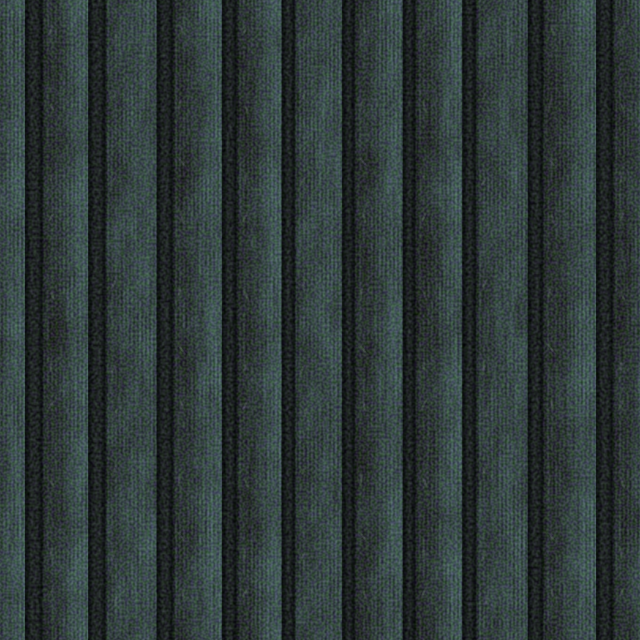
Reproduce this texture procedurally as a Shadertoy shader.

```glsl
// Ten dark teal vertical slats with uneven spacing, parted by black speckled grooves.
// Each slat is a shaded profile with fine ribs; gradient noise adds stains and grain.
// Stains and small scuffs recur every three slats and at a fixed vertical period.

const float PITCH = 0.0991;          // mean distance between grooves
const float FIRST_GROOVE = 0.0391;   // left side of groove 0
const float GROOVE_WIDTH = 0.0226;
const float GROOVE_VARIATION = 0.0040;
const float RIB_COUNT = 160.0;       // fine lines across the canvas
const float WEAR_PERIOD = 0.293;     // vertical repeat of the wear
const int WEAR_CELLS = 4;            // noise cells in one wear period
const int SCUFFS = 3;                // scuffs per slat and period
const float GRAIN = 0.125;
const float TAU = 6.2831853;

const vec3 GROOVE_EDGE = vec3(0.058, 0.074, 0.075);
const vec3 GROOVE_FLOOR = vec3(0.128, 0.148, 0.147);
const vec3 SLAT_SHADE = vec3(0.165, 0.194, 0.190);
const vec3 SLAT_LIGHT = vec3(0.244, 0.316, 0.312);
const vec3 SCUFF_COLOR = vec3(0.35, 0.39, 0.38);
const vec3 TINT_SHIFT = vec3(0.016, -0.050, 0.072);  // green to violet-blue

uint hash(uvec2 q) {
    uint h = q.x * 1597334677u ^ q.y * 3812015801u;
    h = (h ^ (h >> 16)) * 2246822519u;
    h = (h ^ (h >> 13)) * 3266489917u;
    return h ^ (h >> 16);
}

float random(ivec2 cell) {
    return float(hash(uvec2(cell + 4096)) >> 8) / 16777216.0;
}

float cornerSlope(ivec2 cell, vec2 offset, int periodY) {
    cell.y = ((cell.y % periodY) + periodY) % periodY;
    float angle = TAU * random(cell);
    return dot(vec2(cos(angle), sin(angle)), offset);
}

// Gradient noise that repeats vertically after periodY cells.
float gradientNoise(vec2 p, int periodY) {
    ivec2 c = ivec2(floor(p));
    vec2 f = fract(p);
    vec2 u = f * f * f * (f * (f * 6.0 - 15.0) + 10.0);
    float low = mix(cornerSlope(c, f, periodY),
                    cornerSlope(c + ivec2(1, 0), f - vec2(1, 0), periodY), u.x);
    float high = mix(cornerSlope(c + ivec2(0, 1), f - vec2(0, 1), periodY),
                     cornerSlope(c + ivec2(1, 1), f - vec2(1, 1), periodY), u.x);
    return mix(low, high, u.y);
}

float noise(vec2 p) { return gradientNoise(p, 4096); }

// Harmonics displace the grooves from an even spacing.
float grooveStart(int i) {
    float phase = TAU * float(i) / 10.0;
    return FIRST_GROOVE + PITCH * float(i) + 0.0010 + 0.0078 * sin(phase)
         - 0.0026 * sin(2.0 * phase) - 0.0026 * sin(3.0 * phase);
}

// Short slanted scuffs near the shaded side of a slat.
float scuffs(vec2 local, int kind) {
    float mask = 0.0;
    for (int k = 0; k < SCUFFS; k++) {
        ivec2 id = ivec2(kind * 7 + 300, k);
        float centerY = WEAR_PERIOD * (float(k) + 0.2 + 0.6 * random(id)) / float(SCUFFS);
        vec2 d = local - vec2(0.006 + 0.012 * random(id + 50), centerY);
        d.y -= WEAR_PERIOD * round(d.y / WEAR_PERIOD);
        d.x -= (random(id + 90) - 0.5) * 1.6 * d.y;
        float line = 1.0 - smoothstep(0.0006, 0.0030, abs(d.x));
        mask += line * (1.0 - smoothstep(0.003, 0.010, abs(d.y)));
    }
    return min(mask, 1.0);
}

void mainImage(out vec4 fragColor, in vec2 fragCoord) {
    vec2 p = fragCoord / iResolution.xy;
    float edge = max(1.2 / iResolution.x, 0.0022);

    // Find the groove to the left and the slat that follows it.
    int index = -1;
    for (int i = 0; i <= 10; i++) if (p.x >= grooveStart(i)) index = i;
    float fromGroove = p.x - grooveStart(index);
    float toNext = grooveStart(index + 1) - p.x;
    float grooveWidth = GROOVE_WIDTH + GROOVE_VARIATION * cos(TAU * (float(index) - 0.3) / 10.0);
    float fromSlat = fromGroove - grooveWidth;
    float s = clamp(fromSlat / (fromSlat + toNext), 0.0, 1.0);
    int kind = (index + 3) % 3;

    // Recurring stains, broad drift, and streaks drawn along the slat.
    float stain = gradientNoise(vec2(s * 1.6 + float(kind) * 17.0,
                                     p.y / WEAR_PERIOD * float(WEAR_CELLS)), WEAR_CELLS);
    float drift = noise(p * vec2(5.0, 4.0) + 31.0);
    float mottling = noise(p * vec2(55.0, 38.0));
    float streak = noise(p * vec2(150.0, 9.0));

    // Slat profile: shaded left side, lit right side; every third slat is flatter.
    float lit = smoothstep(0.2, 0.85, s);
    if (kind == 1) lit = mix(0.30, 0.75, smoothstep(0.0, 0.75, s));
    lit += 0.04 + 0.45 * stain + 0.25 * drift + 0.30 * mottling + 0.45 * streak;
    vec3 slat = mix(SLAT_SHADE, SLAT_LIGHT, clamp(lit, -0.35, 1.3));
    float rib = cos(TAU * RIB_COUNT * p.x);
    slat *= 1.0 + rib * (0.09 + 0.14 * noise(p * vec2(24.0, 9.0) + 70.0));
    slat = mix(slat, SCUFF_COLOR, 0.4 * scuffs(vec2(fromSlat, p.y), kind));
    slat *= mix(0.75, 1.0, smoothstep(0.0, 0.006, fromSlat));

    // Groove: nearly black sides around a slightly lighter, gritty floor.
    float side = min(fromGroove, -fromSlat);
    vec3 groove = mix(GROOVE_EDGE, GROOVE_FLOOR, smoothstep(0.001, 0.009, side));
    groove *= 1.0 + 0.8 * noise(p * 190.0 + 9.0);

    float slatMask = smoothstep(-edge, edge, fromSlat) * smoothstep(0.0, edge, toNext);
    vec3 color = mix(groove, slat, slatMask);

    // Fine grain in brightness and in tint.
    float amount = mix(0.5, 1.0, slatMask);
    color += amount * GRAIN * noise(p * 235.0 + 5.0);
    color += amount * TINT_SHIFT * 1.4 * noise(p * vec2(175.0, 150.0) + 200.0);
    fragColor = vec4(clamp(color, 0.0, 1.0), 1.0);
}
```
